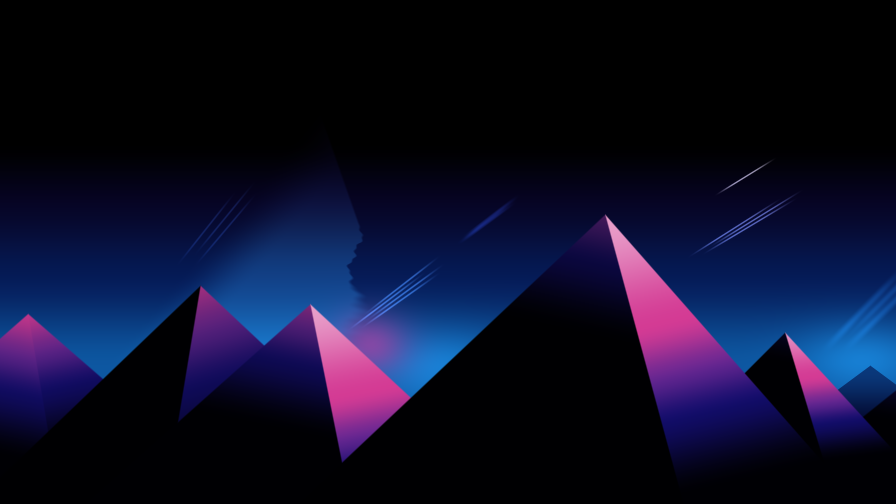
Reproduce this background procedurally as a Shadertoy shader.

```glsl
// Neon pyramids under a dark blue night sky with light streaks and a ghostly peak.

// Lit-face colours from pale pink at 0, through magenta and blue, to black at 1
vec3 faceRamp(float t) {
    vec3 c = mix(vec3(0.91, 0.62, 0.79), vec3(0.83, 0.23, 0.58), smoothstep(0.0, 0.42, t));
    c = mix(c, vec3(0.40, 0.15, 0.57), smoothstep(0.40, 0.61, t));
    c = mix(c, vec3(0.07, 0.05, 0.42), smoothstep(0.56, 0.75, t));
    return mix(c, vec3(0.0, 0.0, 0.015), smoothstep(0.70, 1.0, t));
}

// shape: left slope, ridge lean, right slope; faces: ramp start, ramp height, brightness
vec3 pyramid(vec3 behind, vec2 p, vec2 apex, vec3 shape, vec3 leftFace, vec3 rightFace) {
    float px = 1.0 / iResolution.y;
    vec2 q = p - apex;
    float depth = -q.y;
    float side = q.x - shape.y * depth;
    float outside = max(-shape.x * q.x, shape.z * q.x) - depth;
    float fall = max(depth, 0.0);
    vec3 left = leftFace.z * faceRamp(leftFace.x + fall / leftFace.y + 0.4 * max(-side, 0.0));
    vec3 right = rightFace.z * faceRamp(rightFace.x + fall / rightFace.y + 0.4 * max(side, 0.0));
    vec3 face = mix(left, right, smoothstep(-px, px, side));
    return mix(behind, face, smoothstep(px, -px, outside / 1.4));
}

// Bundle of tapered strokes running from a to b
float streaks(vec2 p, vec2 a, vec2 b, float count, float spread, float width) {
    vec2 along = b - a;
    vec2 across = normalize(vec2(-along.y, along.x));
    float light = 0.0;
    for (float i = 0.0; i < count; i++) {
        float shift = i - 0.5 * (count - 1.0);
        vec2 q = p - a - across * shift * spread - along * 0.12 * sin(i * 2.4);
        float t = dot(q, along) / dot(along, along);
        float taper = smoothstep(0.0, 0.35, t) * smoothstep(1.0, 0.6, t);
        float d = abs(dot(q, across) - 0.003 * shift * t);
        light += taper * smoothstep(width + 0.6 / iResolution.y, 0.0, d);
    }
    return light;
}

float glow(vec2 p, vec2 center, vec2 size) {
    vec2 q = (p - center) / size;
    return exp(-dot(q, q));
}

vec3 sky(vec2 p) {
    vec3 c = mix(vec3(0.0), vec3(0.025, 0.015, 0.14), smoothstep(0.72, 0.58, p.y));
    c = mix(c, vec3(0.02, 0.11, 0.35), smoothstep(0.62, 0.42, p.y));
    c = mix(c, vec3(0.05, 0.34, 0.63), smoothstep(0.46, 0.27, p.y));
    c += vec3(0.04, 0.16, 0.20) * glow(p, vec2(0.87, 0.27), vec2(0.13, 0.08));
    c += vec3(0.04, 0.16, 0.20) * glow(p, vec2(1.71, 0.29), vec2(0.12, 0.07));

    // Ghostly peak: soft left slope, crisp right slope, ragged lower edge
    float ragged = 0.705 + 0.012 * cos((p.y - 0.537) * 42.0)
                 + 0.004 * sin(p.y * 170.0) + 0.002 * sin(p.y * 410.0 + p.x * 90.0);
    float edge = mix(ragged, 0.637 + 0.35 * (0.769 - p.y), smoothstep(0.53, 0.56, p.y));
    float soft = mix(0.035, 0.003, smoothstep(0.34, 0.46, p.y));
    float peak = smoothstep(-0.02, 0.13, p.x - 0.637 + 0.82 * (0.769 - p.y))
               * smoothstep(soft, -soft, p.x - edge);
    c += peak * mix(vec3(0.015, 0.01, 0.06), vec3(0.05, 0.15, 0.19), smoothstep(0.70, 0.42, p.y));

    // Pink haze beside the third pyramid
    return mix(c, vec3(0.62, 0.27, 0.65), 0.8 * glow(p, vec2(0.735, 0.315), vec2(0.075, 0.06)));
}

void mainImage(out vec4 fragColor, in vec2 fragCoord) {
    vec2 p = fragCoord / iResolution.y;
    vec3 col = sky(p);

    // Light streaks
    col += vec3(0.60, 0.58, 0.65) * streaks(p, vec2(1.417, 0.611), vec2(1.542, 0.688), 1.0, 0.0, 0.0015);
    col += vec3(0.32, 0.36, 0.55) * streaks(p, vec2(1.389, 0.498), vec2(1.581, 0.616), 3.0, 0.005, 0.0016);
    col += vec3(0.05, 0.09, 0.24) * streaks(p, vec2(0.905, 0.515), vec2(1.025, 0.605), 2.0, 0.003, 0.004);
    col += vec3(0.16, 0.28, 0.42) * streaks(p, vec2(0.710, 0.355), vec2(0.868, 0.472), 4.0, 0.006, 0.002);
    col += vec3(0.05, 0.09, 0.18) * streaks(p, vec2(0.375, 0.480), vec2(0.498, 0.630), 3.0, 0.014, 0.002);
    col += vec3(0.03, 0.11, 0.17) * streaks(p, vec2(1.660, 0.310), vec2(1.840, 0.490), 3.0, 0.014, 0.010);

    // Distant blue pyramids at the right
    float far = max(abs(p.x - 1.727) * 0.74 + p.y - 0.273, 0.0);
    vec3 farBlue = mix(vec3(0.01, 0.03, 0.18), vec3(0.04, 0.22, 0.48), smoothstep(0.15, 0.27, p.y));
    col = mix(col, farBlue, smoothstep(1.5 / iResolution.y, 0.0, far));
    col = pyramid(col, p, vec2(1.790, 0.235), vec3(0.8, 0.2, 0.8), vec3(0.84, 0.5, 0.8), vec3(0.8, 0.5, 0.8));

    // Lit pyramids, back to front
    col = pyramid(col, p, vec2(1.558, 0.340), vec3(1.0, 0.30, 1.087), vec3(0.86, 0.5, 0.7), vec3(0.08, 0.28, 1.0));
    col = pyramid(col, p, vec2(0.056, 0.377), vec3(0.88, 0.17, 0.87), vec3(0.42, 0.53, 0.92), vec3(0.43, 0.50, 0.92));
    col = pyramid(col, p, vec2(0.398, 0.433), vec3(0.957, -0.165, 0.94), vec3(0.97, 0.5, 0.6), vec3(0.46, 0.75, 0.85));
    col = pyramid(col, p, vec2(0.616, 0.396), vec3(0.89, 0.20, 0.93), vec3(0.50, 0.55, 0.8), vec3(0.0, 0.46, 1.0));
    col = pyramid(col, p, vec2(1.201, 0.574), vec3(0.942, 0.271, 1.137), vec3(0.56, 0.60, 0.6), vec3(0.0, 0.56, 1.0));

    fragColor = vec4(col, 1.0);
}
```
